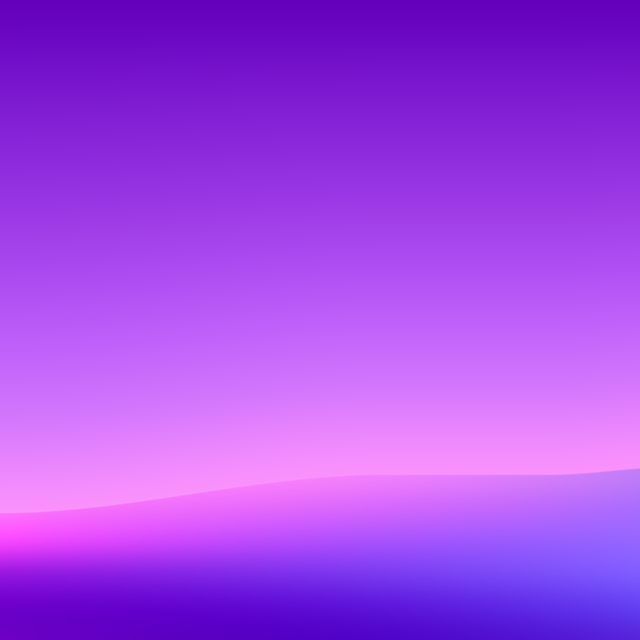
A Shadertoy shader for this background:

```glsl
// Violet dusk sky fading to pink above a soft, glowing wave-shaped hill.

const int STOPS = 6;

// Sky colours, from the ridge up to the zenith
const vec3 SKY[STOPS] = vec3[STOPS](
    vec3(0.98, 0.57, 0.99), vec3(0.82, 0.455, 0.99), vec3(0.705, 0.33, 0.96),
    vec3(0.60, 0.21, 0.89), vec3(0.49, 0.105, 0.82), vec3(0.39, 0.00, 0.74));

// Hill colours, from the canvas base up to HILL_TOP
const vec3 HILL_LEFT[STOPS] = vec3[STOPS](
    vec3(0.43, 0.00, 0.77), vec3(0.43, 0.00, 0.79), vec3(0.60, 0.09, 0.88),
    vec3(0.98, 0.28, 1.00), vec3(0.99, 0.47, 0.98), vec3(0.98, 0.55, 0.98));
const vec3 HILL_MIDDLE[STOPS] = vec3[STOPS](
    vec3(0.32, 0.00, 0.77), vec3(0.37, 0.06, 0.84), vec3(0.49, 0.20, 0.93),
    vec3(0.70, 0.31, 0.99), vec3(0.87, 0.41, 0.99), vec3(0.97, 0.51, 0.99));
const vec3 HILL_RIGHT[STOPS] = vec3[STOPS](
    vec3(0.34, 0.14, 0.86), vec3(0.39, 0.25, 0.95), vec3(0.50, 0.36, 1.00),
    vec3(0.585, 0.40, 1.00), vec3(0.665, 0.43, 0.99), vec3(0.75, 0.49, 0.97));

const float HILL_TOP = 0.26;
const float RIDGE_BASE = 0.198;
const float RIDGE_RISE = 0.06;
const float RIDGE_UPTURN = 0.012;
const float EDGE_SOFTNESS = 0.0015;

// Catmull-Rom blend through evenly spaced colour stops
vec3 ramp(vec3 stops[STOPS], float t) {
    float position = clamp(t, 0.0, 1.0) * float(STOPS - 1);
    int i = min(int(position), STOPS - 2);
    float f = position - float(i);
    vec3 a = stops[max(i - 1, 0)];
    vec3 b = stops[i];
    vec3 c = stops[i + 1];
    vec3 d = stops[min(i + 2, STOPS - 1)];
    return b + 0.5 * f * (c - a + f * (2.0 * a - 5.0 * b + 4.0 * c - d
             + f * (3.0 * (b - c) + d - a)));
}

// Height of the hill: a long rise, a plateau, then a slight upturn
float ridgeHeight(float x) {
    return RIDGE_BASE + RIDGE_RISE * smoothstep(0.0, 0.6, x)
         + RIDGE_UPTURN * smoothstep(0.86, 1.05, x);
}

vec3 skyColor(float y, float ridge) {
    return ramp(SKY, (y - ridge) / (1.0 - ridge));
}

// Quadratic blend of the three vertical ramps across the canvas
vec3 hillColor(vec2 uv) {
    float t = uv.y / HILL_TOP;
    float x = uv.x;
    return ramp(HILL_LEFT, t) * (1.0 - x) * (1.0 - 2.0 * x)
         + ramp(HILL_MIDDLE, t) * 4.0 * x * (1.0 - x)
         + ramp(HILL_RIGHT, t) * x * (2.0 * x - 1.0);
}

void mainImage(out vec4 fragColor, in vec2 fragCoord) {
    vec2 uv = fragCoord / iResolution.xy;
    float ridge = ridgeHeight(uv.x);

    // Sky over hill, joined by a smooth edge
    float softness = max(EDGE_SOFTNESS, 1.0 / iResolution.y);
    float skyMask = smoothstep(-softness, softness, uv.y - ridge);
    vec3 color = mix(hillColor(uv), skyColor(uv.y, ridge), skyMask);

    fragColor = vec4(clamp(color, 0.0, 1.0), 1.0);
}
```
